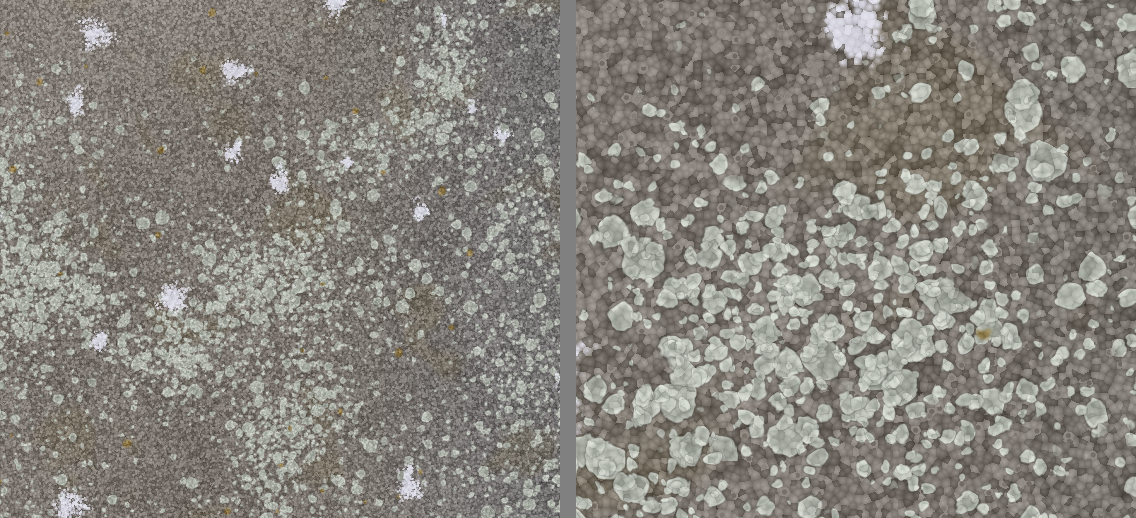
Left, the full canvas; right, a detail of the centre.
Reproduce this texture procedurally as a Shadertoy shader.

```glsl
// Weathered grainy concrete crusted with pale lichen spots, chalk dust and ochre flecks.

vec3 hash3(vec2 p) {
    vec3 q = fract(p.xyx * vec3(.1031, .1030, .0973));
    q += dot(q, q.yxz + 33.33);
    return fract((q.xxy + q.yzz) * q.zyx);
}

// Lower left cell of the four around p, and the offset to one of them
vec2 nearCell(vec2 p, int n) {
    return floor(p - .5) + vec2(n & 1, n >> 1);
}

// Cellular noise: x = distance to the nearest point, y = random value of its cell
vec2 cellular(vec2 p) {
    vec2 best = vec2(1., 0.);
    for (int n = 0; n < 4; n++) {
        vec2 id = nearCell(p, n);
        vec3 h = hash3(id);
        float d = length(id + h.xy - p);
        if (d < best.x) best = vec2(d, h.z);
    }
    return best;
}

// Layered sines, each octave bent by the one before
float waves(vec2 p) {
    float sum = 0., amp = .5;
    for (int i = 0; i < 3; i++) {
        vec2 s = sin(p);
        sum += amp * s.x * s.y;
        p = mat2(1.5, 1.1, -1.1, 1.5) * p + 1.5 * s.yx + 2.3;
        amp *= .6;
    }
    return sum;
}

// Colonies as soft ellipses: centre, then half size
const vec4 colonies[9] = vec4[9](
    vec4(.02, .50, .11, .25), vec4(.17, .42, .10, .07), vec4(.37, .32, .10, .07),
    vec4(.55, .46, .17, .10), vec4(.56, .15, .09, .14), vec4(.86, .90, .05, .14),
    vec4(.75, .72, .13, .05), vec4(1.03, .45, .10, .22), vec4(1.02, .12, .11, .11));

float lichenDensity(vec2 p) {
    float bare = .88 + .08 * smoothstep(.7, .95, p.y) * smoothstep(.75, .5, p.x);
    for (int i = 0; i < 9; i++) {
        vec2 e = (p - colonies[i].xy) / colonies[i].zw;
        bare *= 1. - (i < 7 ? .74 : .36) * exp(-dot(e, e));
    }
    return (1. - bare) * (1. + .9 * waves(p * 17.));
}

void mainImage(out vec4 fragColor, in vec2 fragCoord) {
    vec2 p = fragCoord / iResolution.y;
    float px = 1. / iResolution.y;
    vec2 grain = cellular(p * 215.);
    float speckle = (grain.y - .5) * .23 + (.45 - grain.x) * .16;

    // Concrete, lighter and warmer at the top left, cooler at the right
    vec3 color = mix(vec3(.475, .45, .425), vec3(.455, .445, .445), smoothstep(.6, 1.05, p.x));
    color += .05 * smoothstep(.5, 1., p.y) * smoothstep(.9, .3, p.x) + .03 * waves(p * 9. + 4.);
    color = mix(color, vec3(.47, .43, .33), .35 * smoothstep(.2, .6, waves(p * 14. + 9.)));
    color += speckle;
    color -= .2 * smoothstep(.93, .99, grain.y) * smoothstep(.5, .2, grain.x);

    // Lichen, from large to small, each spot with a pale rim and dark outline
    float density = lichenDensity(p);
    vec2 warped = p + .003 * vec2(waves(p * 190.), waves(p * 190. + 31.));
    float scale = 30.;
    for (int layer = 0; layer < 4; layer++) {
        vec2 g = warped * scale;
        for (int n = 0; n < 4; n++) {
            vec2 id = nearCell(g, n);
            vec3 h = hash3(id + 57. * float(layer));
            vec3 k = hash3(id + 57. * float(layer) + 311.);
            float grown = clamp((density - h.z) * 15., 0., 1.);
            float radius = mix(.15, .42, k.z) * grown;
            float d = length(g - id - h.xy) - radius;
            color *= 1. - .17 * grown * smoothstep(.08, 0., d);
            vec3 crust = vec3(.665, .685, .65) + .07 * (k.x - .5) + .75 * speckle;
            crust += .09 * smoothstep(-.0045, -.0008, d / scale);
            color = mix(color, crust, .95 * grown * smoothstep(px, -px, d / scale));
        }
        scale *= 1.46;
    }

    // Scattered chalky dust and small ochre growths
    vec2 loose = p + .02 * vec2(waves(p * 60.), waves(p * 60. + 17.));
    for (int n = 0; n < 4; n++) {
        vec2 id = nearCell(loose * 8., n);
        vec3 h = hash3(id + 91.);
        float size = .012 + .022 * fract(h.z * 37.);
        float dust = 1. - length(loose - (id + h.xy) / 8.) / size;
        color = mix(color, vec3(.86, .86, .91) + .4 * speckle,
            .9 * step(h.z, .28) * smoothstep(0., .55, dust + 2.2 * speckle * step(-.5, dust)));

        id = nearCell(warped * 13., n);
        h = hash3(id + 203.);
        float d = length(warped - (id + h.xy) / 13.) - mix(.003, .008, fract(h.z * 53.));
        color = mix(color, vec3(.57, .47, .24) + speckle,
            .75 * step(h.z, .16) * smoothstep(.002, -.002, d));
    }

    fragColor = vec4(clamp(color, 0., 1.), 1.);
}
```
